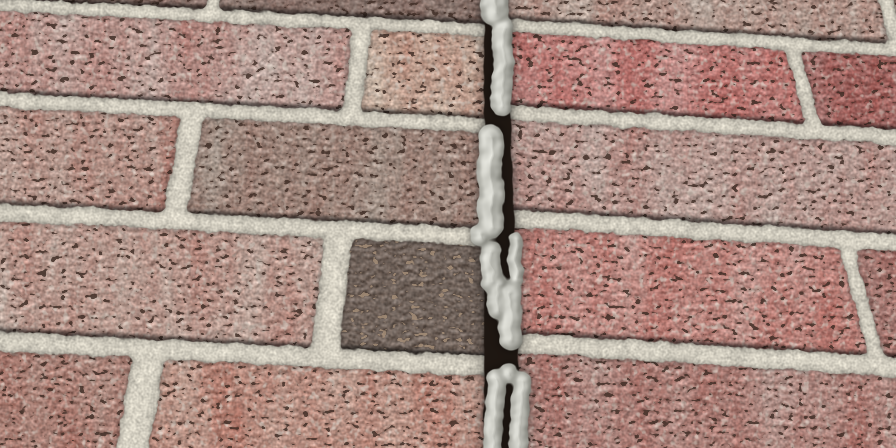
A Shadertoy shader for this texture:

```glsl
// Weathered brick wall split by a vertical crack, with lumpy grey sealant in the gap.

// Scene space is 768 x 386 units, origin at the top left, y down.
const vec2 SCENE = vec2(768.0, 386.0);
const vec3 MORTAR = vec3(0.84, 0.82, 0.765);
const vec3 PIT = vec3(0.25, 0.18, 0.15);
const vec3 FLECK = vec3(0.66, 0.57, 0.48);
const vec3 DUST = vec3(0.78, 0.73, 0.69);
const vec3 GAP = vec3(0.12, 0.09, 0.07);
const vec3 SEALANT_DARK = vec3(0.52, 0.52, 0.49);
const vec3 SEALANT_LIGHT = vec3(0.83, 0.83, 0.80);
const float CORNER = 5.0;
const float ROUGHNESS = 3.0;
const float DUST_AMOUNT = 0.75;

// Course lines: offset, slope along x, linear and quadratic growth per course.
const vec4 COURSE_LEFT = vec4(4.0, 0.052, 75.0, 7.2);
const vec4 COURSE_RIGHT = vec4(-6.0, 0.064, 67.0, 8.0);

// Brick tones, one course per line: left, middle, right of the crack.
const vec3 TONES[15] = vec3[15](
    vec3(0.50, 0.41, 0.38), vec3(0.50, 0.42, 0.39), vec3(0.65, 0.55, 0.51),
    vec3(0.68, 0.55, 0.52), vec3(0.71, 0.59, 0.53), vec3(0.69, 0.46, 0.44),
    vec3(0.66, 0.53, 0.49), vec3(0.58, 0.49, 0.45), vec3(0.67, 0.55, 0.52),
    vec3(0.68, 0.56, 0.52), vec3(0.42, 0.37, 0.34), vec3(0.69, 0.49, 0.46),
    vec3(0.63, 0.47, 0.43), vec3(0.68, 0.52, 0.47), vec3(0.64, 0.48, 0.45));

// Sealant beads: centre x, top y, bottom y, radius.
const vec4 BEADS[11] = vec4[11](
    vec4(423, -8, 10, 12), vec4(431, 24, 91, 9), vec4(420, 118, 195, 11),
    vec4(411, 201, 204, 8), vec4(421, 217, 242, 9), vec4(426, 245, 267, 8),
    vec4(442, 206, 240, 6), vec4(437, 252, 292, 10), vec4(424, 326, 392, 8),
    vec4(446, 328, 392, 8), vec4(435, 321, 322, 8));

vec2 gradient(vec2 cell) {
    vec3 q = fract(cell.xyx * vec3(0.1031, 0.1030, 0.0973));
    q += dot(q, q.yzx + 33.33);
    return 2.0 * fract((q.xx + q.yz) * q.zy) - 1.0;
}

float gnoise(vec2 p) {
    vec2 i = floor(p), f = fract(p);
    vec2 u = f * f * f * (f * (f * 6.0 - 15.0) + 10.0);
    vec2 e = vec2(0, 1);
    float top = mix(dot(gradient(i), f), dot(gradient(i + e.yx), f - e.yx), u.x);
    float low = mix(dot(gradient(i + e), f - e), dot(gradient(i + 1.0), f - 1.0), u.x);
    return mix(top, low, u.y);
}

float pitField(vec2 p) {
    return gnoise(p * vec2(0.12, 0.21)) + 0.7 * gnoise(p * vec2(0.25, 0.38) + 40.0);
}

float courseY(vec4 c, float x, float k) {
    return c.x + c.y * x + k * (c.z + c.w * k);
}

// Fired clay: vertical colour bands, pale dust and torn, lit pits.
vec3 clay(vec2 p, vec3 tone, float row) {
    float band = gnoise(vec2(p.x * 0.028 + row * 7.3, p.y * 0.007 + row * 3.1));
    band += 0.5 * gnoise(vec2(p.x * 0.11, p.y * 0.025 + row * 5.0));
    float fired = smoothstep(0.38, 0.7, tone.r);
    vec3 col = tone + band * vec3(0.06, 0.15, 0.15) * fired;
    float grain = gnoise(p * 0.41) + 0.7 * gnoise(p * vec2(0.2, 0.12) + 9.0);
    col *= 1.02 + 0.30 * grain;
    float dust = gnoise(p * vec2(0.17, 0.13) + 21.0) + 0.7 * gnoise(p * 0.31 + 3.0);
    col = mix(col, DUST, DUST_AMOUNT * fired * smoothstep(0.0, 0.6, dust));
    float n = pitField(p);
    float relief = pitField(p - vec2(1.0, 3.0)) - n;
    col += 0.15 * clamp(relief, -0.6, 0.9);
    vec3 spot = tone.r < 0.45 ? FLECK : PIT;
    return mix(col, spot, 0.82 * smoothstep(0.24, 0.42, n));
}

// Signed distance to the sealant, beads blended softly.
float sealant(vec2 p) {
    p.x += 4.0 * gnoise(vec2(p.y * 0.055, 2.5)) + 2.0 * gnoise(p * 0.14);
    float d = 1e3;
    for (int i = 0; i < 11; i++) {
        vec4 b = BEADS[i];
        float bead = length(p - vec2(b.x, clamp(p.y, b.y, b.z))) - b.w;
        float h = max(4.0 - abs(d - bead), 0.0);
        d = min(d, bead) - h * h / 16.0;
    }
    return d;
}

void mainImage(out vec4 fragColor, in vec2 fragCoord) {
    vec2 uv = fragCoord / iResolution.xy;
    vec2 p = vec2(uv.x, 1.0 - uv.y) * SCENE;
    float aa = SCENE.y / iResolution.y;

    // Course and joint layout on each side of the crack
    float gapLeft = 415.0 + 3.0 * gnoise(vec2(p.y * 0.06, 7.0));
    float gapRight = 434.0 + 0.034 * p.y + 4.0 * gnoise(vec2(p.y * 0.05, 17.0));
    bool leftSide = p.x < 0.5 * (gapLeft + gapRight);
    vec4 c = leftSide ? COURSE_LEFT : COURSE_RIGHT;
    float rise = p.y - c.x - c.y * p.x;
    float k = (sqrt(max(c.z * c.z + 4.0 * c.w * rise, 0.0)) - c.z) / (2.0 * c.w);
    float row = clamp(floor(k), -1.0, 3.0);
    bool even = mod(row, 2.0) < 0.5;
    float joint = leftSide ? (even ? 313.0 - 0.113 * p.y : 183.0 - 0.18 * p.y)
                           : (even ? 668.0 : 759.0) + 0.27 * p.y;
    float jointHalf = leftSide ? 8.0 + 2.0 * row : 6.5;

    // Rough, rounded brick outline
    float above = p.y - courseY(c, p.x, row) - 5.5 - row;
    float below = courseY(c, p.x, row + 1.0) - p.y - 6.5 - row;
    float side = abs(p.x - joint) - jointHalf;
    vec2 inset = vec2(side, min(above, below));
    vec2 q = CORNER - inset;
    float edge = length(max(q, 0.0)) + min(max(q.x, q.y), 0.0) - CORNER;
    edge += ROUGHNESS * (gnoise(p * 0.07) + 0.6 * gnoise(p * 0.22));

    // Sandy mortar, shaded where it meets the bricks
    float sand = gnoise(p * 0.43) + 0.7 * gnoise(p * 0.18) + 0.4 * gnoise(p * 0.05);
    vec3 col = MORTAR * (1.0 + 0.21 * sand) * (1.0 - 0.28 * exp(-max(edge, 0.0) / 2.2));

    // Bricks, with a dark lower lip
    int column = leftSide ? (p.x < joint ? 0 : 1) : 2;
    vec3 tone = TONES[int(row + 1.0) * 3 + column];
    if (!leftSide && p.x > joint) tone *= 0.88;
    vec3 brick = clay(p, tone, row);
    brick *= mix(0.52, 1.0, smoothstep(0.0, 6.0, below));
    brick *= mix(0.82, 1.0, smoothstep(0.0, 4.0, -edge));
    col = mix(brick, col, smoothstep(-aa, aa, edge));

    // Open crack with soft shadow on its lips
    float gap = max(gapLeft - p.x, p.x - gapRight);
    col *= 1.0 - 0.35 * exp(-max(gap, 0.0) / 4.0);
    col = mix(GAP, col, smoothstep(-aa, aa, gap));

    // Sealant, rounded and lit from the upper left
    float d = sealant(p);
    float lit = d - sealant(p + vec2(-2.0, -1.5));
    float body = smoothstep(0.0, 6.0, -d);
    float lump = gnoise(p * vec2(0.11, 0.075) + 5.0);
    vec3 paste = mix(SEALANT_DARK, SEALANT_LIGHT, 0.3 + 0.5 * body);
    paste += 0.13 * lump - 0.035 * lit;
    col *= 1.0 - 0.25 * exp(-max(d, 0.0) / 3.0);
    col = mix(paste, col, smoothstep(-aa, aa, d));

    fragColor = vec4(clamp(col, 0.0, 1.0), 1.0);
}
```
